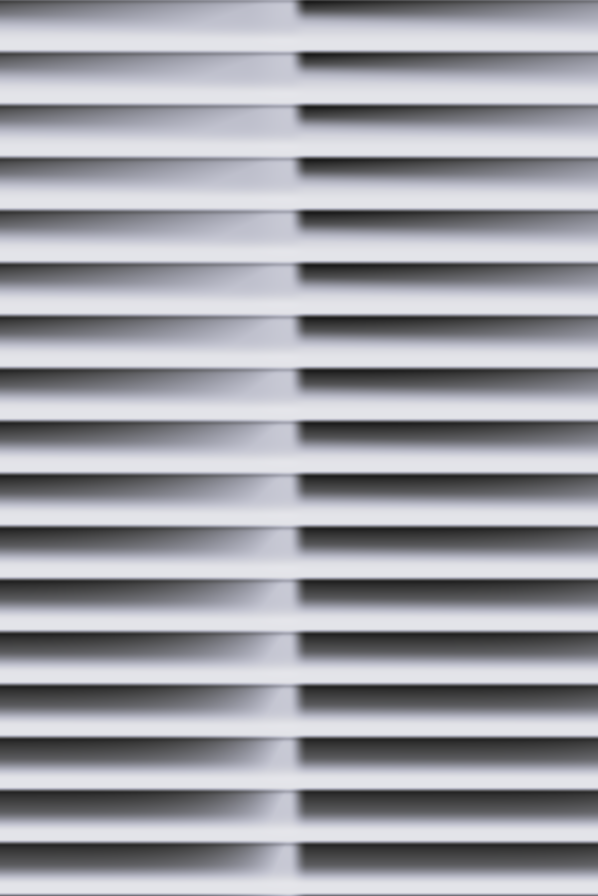
Reproduce this pattern procedurally as a Shadertoy shader.

```glsl
// Stacked louvre slats in two cropped columns: every slat falls from a dark
// upper edge to a pale lip. Shadows fade sideways in the upper rows and grow
// longer and more even toward the bottom; a soft seam divides the columns.

const float ROWS = 17.0;
const float ROW_SHIFT = 0.075;      // phase of the slat edges, in slat heights
const float COLUMN_WIDTH = 0.74;    // in canvas widths
const float SEAM_X = 0.483;         // where the seam begins to darken
const float SEAM_SOFTNESS = 0.042;  // in column widths
const float EDGE_SOFTNESS = 0.12;   // in slat heights
const float LINE_DEPTH = 0.24;      // darkness of the thin line on pale areas
const float LAVENDER_TONE = 0.73;
const float LIP_TONE = 0.89;
const float BLUE_TINT = 0.055;

// Brightness in one slat: u runs right, v runs down, t is the row's descent.
float slatTone(float u, float v, float t) {
    // Sideways fade, gradual at the top and abrupt at the bottom.
    float fade = min(pow(u, mix(1.1, 8.0, t * t)) * (1.0 + 0.5 * v), 1.0);
    float shadow = mix(mix(0.02, 0.14, t), LAVENDER_TONE, fade);
    float foot = mix(mix(0.54, 0.48, t), LAVENDER_TONE + 0.03, fade);

    // Lower limit of the shadow, sloping in the upper rows only.
    float limit = mix(0.42 + 0.25 * u, 0.66, t);
    float tone = mix(shadow, foot, clamp((v - 0.06) / limit, 0.0, 1.0));
    float lip = mix(0.79, LIP_TONE, smoothstep(0.5, 0.88, v));
    return mix(tone, lip, smoothstep(limit - 0.2, limit + 0.2, v));
}

// Neutral darks, lavender middle tones and nearly white lights.
vec3 tintTone(float tone) {
    float blue = BLUE_TINT * smoothstep(0.2, 0.7, tone);
    blue *= 1.0 - 0.6 * smoothstep(0.74, 0.9, tone);
    return vec3(tone, tone + 0.1 * blue, tone + blue);
}

void mainImage(out vec4 fragColor, in vec2 fragCoord) {
    vec2 p = fragCoord / iResolution.xy;

    // Cell coordinates, counted down from the top.
    float rowPos = (1.0 - p.y) * ROWS + ROW_SHIFT;
    float v = fract(rowPos);
    float t = clamp(floor(rowPos) / (ROWS - 1.0), 0.0, 1.0);
    float u = fract((p.x - SEAM_X) / COLUMN_WIDTH);

    // Blend the pale end of one column into the dark start of the next.
    float seamWidth = max(SEAM_SOFTNESS, 2.0 / (iResolution.x * COLUMN_WIDTH));
    float seam = smoothstep(0.0, seamWidth, u);
    float paleEnd = slatTone(1.0, v, t) + 0.06 * (1.0 - v);
    float tone = mix(paleEnd, slatTone(u, v, t), seam);
    tone += 0.06 * (1.0 - v) * smoothstep(0.9, 1.0, u);

    // Thin dark line under the lip above, then the softened slat edge.
    float lineOffset = (v - 0.08) / 0.05;
    tone *= 1.0 - LINE_DEPTH * exp(-lineOffset * lineOffset);
    float edgeWidth = max(EDGE_SOFTNESS, 2.0 * ROWS / iResolution.y);
    tone = mix(LIP_TONE, tone, smoothstep(0.0, edgeWidth, v));

    fragColor = vec4(tintTone(tone), 1.0);
}
```
